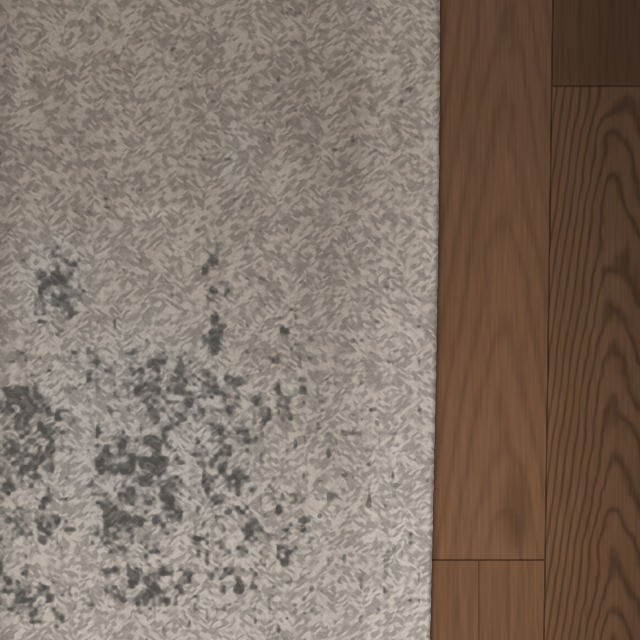
A Shadertoy shader for this texture:

```glsl
// Draws a worn woven rug with grey mottled stains beside brown wooden floor planks.

float hash(vec2 p) {
    return fract(sin(dot(p, vec2(12.9898, 78.233))) * 43758.5453);
}

float valueNoise(vec2 p) {
    vec2 i = floor(p), f = fract(p);
    f = f * f * (3.0 - 2.0 * f);
    return mix(mix(hash(i), hash(i + vec2(1, 0)), f.x),
               mix(hash(i + vec2(0, 1)), hash(i + vec2(1, 1)), f.x), f.y);
}

float fbm(vec2 p) {
    float sum = 0.0, weight = 0.55;
    for (int i = 0; i < 3; i++) {
        sum += weight * valueNoise(p);
        p = p * 2.03 + 17.1;
        weight *= 0.5;
    }
    return sum;
}

// Soft ellipse: 1 in the middle, 0 outside
float blob(vec2 p, vec2 center, vec2 radius) {
    return 1.0 - smoothstep(0.4, 1.35, length((p - center) / radius));
}

float seam(float d, float width) {
    return 1.0 - smoothstep(width * 0.4, width, abs(d));
}

// Short yarn loops lying along one angle
float strands(vec2 p, float angle) {
    float c = cos(angle), s = sin(angle);
    return smoothstep(0.2, 0.8, valueNoise(mat2(c, -s, s, c) * p * vec2(115.0, 255.0)));
}

// Yarn loops that change direction from patch to patch
float pile(vec2 p) {
    p += 0.004 * (vec2(valueNoise(p * 80.0), valueNoise(p * 80.0 + 9.0)) - 0.5);
    float turn = smoothstep(0.42, 0.58, valueNoise(p * vec2(45.0, 32.0)));
    return mix(strands(p, 0.65), strands(p + 3.0, -0.65), turn) - 0.5;
}

// Density of the grey dye
float stainField(vec2 p) {
    float d = 0.76 * blob(p, vec2(0.095, 0.545), vec2(0.048, 0.068));
    d = max(d, 0.78 * blob(p, vec2(0.137, 0.413), vec2(0.038, 0.060)));
    d = max(d, 0.80 * blob(p, vec2(0.221, 0.436), vec2(0.020, 0.026)));
    d = max(d, 0.80 * blob(p, vec2(0.340, 0.515), vec2(0.024, 0.130)));
    d = max(d, 0.85 * blob(p, vec2(0.285, 0.385), vec2(0.105, 0.066)));
    d = max(d, 0.82 * blob(p, vec2(0.035, 0.325), vec2(0.066, 0.105)));
    d = max(d, 0.72 * blob(p, vec2(0.040, 0.185), vec2(0.070, 0.050)));
    d = max(d, 0.85 * blob(p, vec2(0.210, 0.235), vec2(0.082, 0.125)));
    d = max(d, 0.70 * blob(p, vec2(0.045, 0.075), vec2(0.080, 0.048)));
    d = max(d, 0.66 * blob(p, vec2(0.235, 0.085), vec2(0.092, 0.054)));
    d = max(d, 0.54 * blob(p, vec2(0.380, 0.170), vec2(0.120, 0.140)));
    d = max(d, 0.58 * blob(p, vec2(0.350, 0.310), vec2(0.080, 0.090)));
    return max(d, 0.40 * blob(p, vec2(0.455, 0.420), vec2(0.080, 0.110)));
}

vec3 rugColor(vec2 p) {
    // Ground: darker at the top, paler low down and along the right border
    vec3 color = mix(vec3(0.665, 0.630, 0.595), vec3(0.520, 0.480, 0.440), smoothstep(0.0, 0.95, p.y));
    color += 0.035 * smoothstep(0.54, 0.61, p.x);
    color -= 0.018 * blob(p, vec2(0.51, 0.80), vec2(0.05, 0.60));
    color += 0.05 * (fbm(p * vec2(55.0, 5.0)) - 0.48) * smoothstep(0.35, 0.55, p.x);
    color += 0.05 * (fbm(p * vec2(30.0, 18.0)) - 0.48);
    color *= 0.92 + 0.08 * smoothstep(0.0, 0.03, p.x);

    // Cool worn areas and one cream bar
    vec2 warped = p + 0.040 * (vec2(valueNoise(p * 32.0), valueNoise(p * 32.0 + 31.0)) - 0.5);
    float worn = max(blob(warped, vec2(0.09, 0.56), vec2(0.075, 0.085)),
                     blob(warped, vec2(0.21, 0.33), vec2(0.19, 0.18)));
    worn = max(worn, 0.6 * max(blob(warped, vec2(0.24, 0.51), vec2(0.04, 0.018)),
                               blob(warped, vec2(0.365, 0.75), vec2(0.02, 0.07))));
    color = mix(color, vec3(0.610, 0.592, 0.575), 0.55 * worn);
    color += 0.035 * blob(p, vec2(0.235, 0.67), vec2(0.06, 0.012));

    // Grey dye broken up by noise, with scattered flecks toward the border
    float mottle = 0.55 * valueNoise(p * vec2(78.0, 64.0)) + 0.45 * valueNoise(p * 145.0 + 8.0);
    float stain = smoothstep(0.32, 0.86, 1.55 * (mottle - 0.5) + 0.82 * stainField(warped));
    float flecks = smoothstep(0.80, 0.93, valueNoise(p * vec2(78.0, 62.0) + 3.0));
    flecks *= blob(p, vec2(0.50, 0.27), vec2(0.14, 0.32));
    vec3 dye = mix(vec3(0.440, 0.425, 0.410), vec3(0.290, 0.280, 0.270), mottle);
    color = mix(color, dye, max(0.90 * stain, 0.70 * flecks));

    return color * (1.0 + 0.23 * pile(p) + 0.09 * (valueNoise(p * 290.0) - 0.5));
}

// Arched growth rings: straight far from the center line, wavy and rounded near it
float archGrain(vec2 p, float center, float rise, float rings, float wobble) {
    float dx = p.x - center;
    float phase = rings * p.y + rise * (sqrt(dx * dx + 0.0006) - 0.024);
    phase += wobble * (fbm(p * vec2(22.0, 13.0)) - 0.5) * (0.25 + 0.75 * exp(-dx * dx * 500.0));
    return pow(0.5 + 0.5 * sin(6.2832 * phase), 3.0);
}

vec3 woodColor(vec2 p) {
    float plankEdge = mix(0.850, 0.864, p.y);
    bool rightSide = p.x > plankEdge;
    float buttEnd = rightSide ? 0.865 : 0.125;
    bool straight = rightSide ? p.y > buttEnd : p.y < buttEnd;

    vec3 color = mix(vec3(0.475, 0.342, 0.248), vec3(0.365, 0.264, 0.198), smoothstep(0.1, 1.0, p.y));
    color *= 1.0 - 1.1 * max(p.x - 0.80, 0.0);
    if (rightSide) color *= straight ? 0.86 : 0.98;

    float grain;
    if (straight) grain = 0.5 * valueNoise(p * vec2(190.0, 5.0));
    else if (rightSide) grain = archGrain(p, 0.957, p.x < 0.957 ? 90.0 : 32.0, 12.0, 2.0);
    else grain = 0.36 * archGrain(p, 0.788, 40.0, 6.5, 1.1);
    float fibers = valueNoise(p * vec2(330.0, 22.0)) - 0.5;
    color *= 1.0 - 0.23 * grain + 0.10 * fibers + 0.08 * (fbm(p * vec2(24.0, 4.0)) - 0.5);
    color *= 1.0 - 0.14 * blob(p, vec2(0.805, 0.20), vec2(0.025, 0.07)) * float(!rightSide);

    // Joints between planks
    float joints = max(seam(p.x - plankEdge, 0.002), seam(p.y - buttEnd, 0.002));
    if (!rightSide && straight) joints = max(joints, 0.6 * seam(p.x - 0.748, 0.002));
    return color * (1.0 - 0.34 * joints);
}

void mainImage(out vec4 fragColor, in vec2 fragCoord) {
    vec2 p = fragCoord / iResolution.xy;
    float edge = 0.672 + 0.0155 * sin(1.5708 * p.y) + 0.001 * (valueNoise(vec2(p.y * 130.0, 2.0)) - 0.5);
    float d = p.x - edge;

    // Rolled rug border and the shadow it casts on the floor
    vec3 rug = rugColor(p) * (1.0 - 0.25 * smoothstep(-0.007, 0.0, d));
    vec3 wood = woodColor(p) * (1.0 - 0.42 * exp(-max(d, 0.0) * 230.0));
    fragColor = vec4(mix(rug, wood, smoothstep(-0.001, 0.001, d)), 1.0);
}
```
